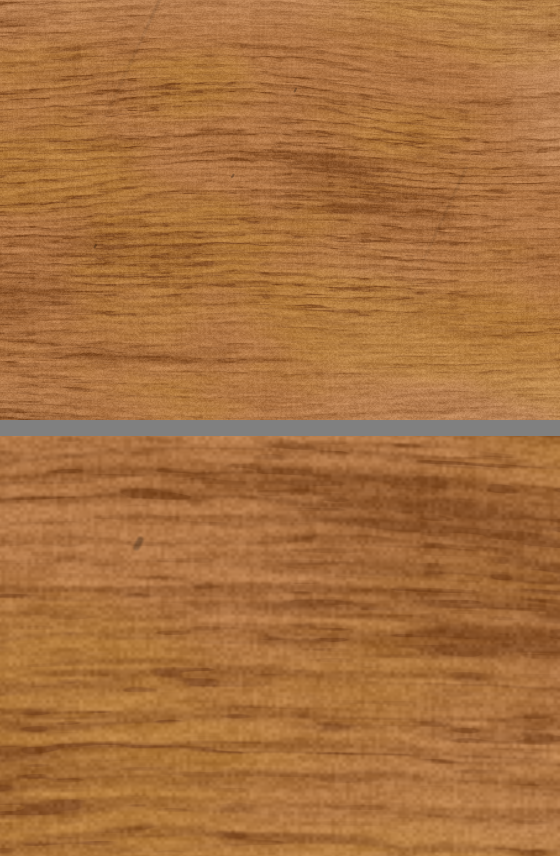
Top, the full canvas; bottom, a detail of the centre.
Give the GLSL for this texture, as a WebGL 2 fragment shader.

```glsl
#version 300 es
precision highp float;

uniform vec2 u_resolution;
out vec4 fragColor;

float hash(vec2 p) {
    return fract(sin(dot(p, vec2(127.1, 311.7))) * 43758.5453);
}

float noise(vec2 p) {
    vec2 cell = floor(p);
    vec2 f = fract(p);
    f = f * f * (3.0 - 2.0 * f);
    return mix(mix(hash(cell), hash(cell + vec2(1.0, 0.0)), f.x),
               mix(hash(cell + vec2(0.0, 1.0)), hash(cell + 1.0), f.x), f.y);
}

float fbm(vec2 p) {
    float sum = 0.0;
    float weight = 0.53;
    for (int i = 0; i < 4; i++) {
        sum += weight * noise(p);
        p = p * 2.03 + 17.3;
        weight *= 0.5;
    }
    return sum;
}

float segmentDistance(vec2 p, vec2 a, vec2 b) {
    vec2 ab = b - a;
    return length(p - a - ab * clamp(dot(p - a, ab) / dot(ab, ab), 0.0, 1.0));
}

// Soft slanted scratches, broken along their length
float scratches(vec2 p) {
    float mark = 0.0;
    for (int i = 0; i < 2; i++) {
        vec2 top = vec2(0.38, 1.0) + float(i) * vec2(0.73, -0.4);
        float d = segmentDistance(p, top, top - vec2(0.19, 0.41));
        float fade = smoothstep(-0.43, -0.1, p.y - top.y);
        mark += smoothstep(0.007, 0.001, d) * fade * (0.4 + 0.6 * noise(p * 25.0));
    }
    return mark;
}

// Sparse short pits
float pits(vec2 p) {
    vec2 cell = floor(p * 6.0);
    vec2 center = (cell + 0.2 + 0.6 * vec2(hash(cell), hash(cell + 5.7))) / 6.0;
    float d = segmentDistance(p, center, center + vec2(0.003, 0.006));
    return step(0.94, hash(cell + 31.0)) * smoothstep(0.004, 0.001, d);
}

void main() {
    vec2 p = gl_FragCoord.xy / u_resolution.y;

    // Grain direction bends slowly across the board
    float bend = 0.085 * noise(p * vec2(1.6, 2.4) + 3.1) + 0.008 * noise(p * vec2(5.0, 9.0));
    vec2 grain = p + vec2(0.0, bend);
    vec2 along = p + vec2(0.0, 0.4 * bend);

    // Fine fibres, longer strands and short sharp pores
    float fibre = noise(along * vec2(16.0, 210.0));
    float strand = noise(along * vec2(6.0, 100.0) + 40.0);
    float pore = smoothstep(0.55, 0.78, noise(along * vec2(38.0, 240.0) + 70.0));

    // Growth lines, ragged at the edges and thinning in places
    float phase = grain.y * 41.0 + 1.8 * noise(grain * vec2(2.0, 9.0))
                + 0.5 * fibre + 0.35 * noise(p * vec2(30.0, 80.0));
    float ring = pow(0.5 + 0.5 * sin(6.2832 * phase), 2.0);
    float dashes = smoothstep(0.15, 0.65, noise(grain * vec2(4.0, 40.0) + 9.0));
    float ringZone = 0.4 + 0.6 * smoothstep(0.25, 0.65, noise(grain * vec2(1.6, 6.0) + 90.0));
    ring *= (0.4 + 0.6 * dashes) * ringZone;

    // Dark patches with feathered ends, split by fibres
    float feather = 0.22 * noise(vec2(p.x * 3.0, along.y * 140.0));
    float patchField = fbm(vec2(grain.x + feather, grain.y) * vec2(2.2, 11.0) + 21.0);
    float darkPatch = smoothstep(0.49, 0.69, patchField);
    darkPatch *= 0.2 + 0.6 * fibre + 0.5 * strand;

    // Warm and ochre zones, with broad pale areas
    float warmth = smoothstep(0.38, 0.62, fbm(p * vec2(2.0, 5.0) + 60.0));
    float pale = smoothstep(0.48, 0.85, noise(p * vec2(2.2, 2.9) + 12.0));
    vec3 color = mix(vec3(0.72, 0.498, 0.245), vec3(0.715, 0.482, 0.287), warmth);
    color += vec3(0.045, 0.06, 0.075) * pale;

    // Pores gather on growth lines and dark patches
    float dark = 0.48 * ring + 0.55 * darkPatch + 0.14 * smoothstep(0.45, 0.8, strand);
    dark += pore * (0.1 + 0.38 * ring + 0.25 * darkPatch);
    dark *= 1.0 - 0.3 * pale;
    color = mix(color, vec3(0.51, 0.3, 0.14), clamp(dark, 0.0, 0.95));

    // Surface marks and fine mottling
    color *= 1.0 - 0.1 * scratches(p) - 0.25 * pits(p);
    color += 0.085 * (noise(p * 340.0) - 0.5) + 0.04 * (noise(p * vec2(90.0, 180.0)) - 0.5);
    color += 0.06 * (fibre - 0.5);

    fragColor = vec4(color, 1.0);
}
```
